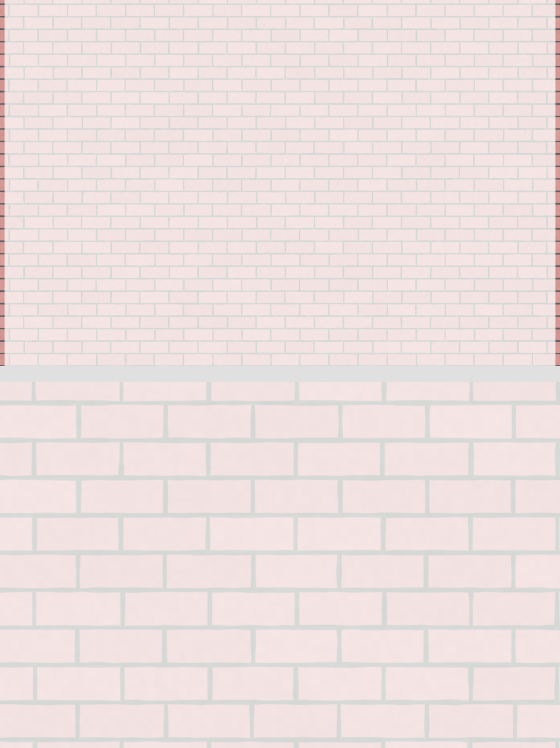
Top, the full canvas; bottom, a detail of the centre.
Reproduce this texture procedurally as a Shadertoy shader.

```glsl
const vec2 BRICK_COUNT = vec2(19.27, 29.34);  // repeats across and down
const float BOND_PHASE = 0.32;                // first joint, in brick lengths
const float JOINT_HALF_WIDTH = 0.0021;        // in canvas heights
const float JOINT_SOFTNESS = 0.0008;
const float EDGE_WOBBLE = 0.0011;
const float WOBBLE_SCALE = 65.0;
const float JOINT_JITTER = 0.025;             // in brick lengths
const float BRICK_VARIATION = 0.012;
const float GRAIN_AMOUNT = 0.010;
const float GRAIN_SCALE = 170.0;
const float BORDER_WIDTH = 0.0082;            // in canvas widths

const vec3 PALE_BRICK = vec3(0.953, 0.892, 0.890);
const vec3 PALE_JOINT = vec3(0.842, 0.850, 0.840);
const vec3 BARE_BRICK = vec3(0.835, 0.600, 0.585);
const vec3 BARE_JOINT = vec3(0.360, 0.380, 0.400);

float hash(vec2 p) {
    vec3 q = fract(vec3(p.xyx) * 0.1031);
    q += dot(q, q.yzx + 33.33);
    return fract((q.x + q.y) * q.z);
}

float noise(vec2 p) {
    vec2 cell = floor(p);
    vec2 f = fract(p);
    f = f * f * (3.0 - 2.0 * f);
    float low = mix(hash(cell), hash(cell + vec2(1.0, 0.0)), f.x);
    float high = mix(hash(cell + vec2(0.0, 1.0)), hash(cell + 1.0), f.x);
    return mix(low, high, f.y);
}

// Small shift of the joint at the left end of a brick
float jointShift(vec2 id) {
    return (hash(id + 71.0) - 0.5) * JOINT_JITTER;
}

void mainImage(out vec4 fragColor, in vec2 fragCoord) {
    vec2 uv = fragCoord / iResolution.xy;
    float aspect = iResolution.x / iResolution.y;
    vec2 p = uv * vec2(aspect, 1.0);
    float pixel = 1.0 / iResolution.y;

    // Running bond: alternate rows shift by half a brick
    vec2 brickSize = vec2(aspect, 1.0) / BRICK_COUNT;
    vec2 grid = uv * BRICK_COUNT;
    grid.x += 0.5 * mod(floor(grid.y), 2.0) - BOND_PHASE;
    vec2 id = floor(grid) + 40.0;
    vec2 local = fract(grid);

    // Distance to the nearest joint, with uneven edges
    float left = abs(local.x - jointShift(id));
    float right = abs(1.0 - local.x + jointShift(id + vec2(1.0, 0.0)));
    float across = min(left, right) * brickSize.x;
    float down = min(local.y, 1.0 - local.y) * brickSize.y;
    float wobble = (noise(p * WOBBLE_SCALE) - 0.5) * EDGE_WOBBLE;
    float jointDistance = min(across, down) + wobble - JOINT_HALF_WIDTH;
    float soft = max(JOINT_SOFTNESS, 0.6 * pixel);
    float joint = 1.0 - smoothstep(-soft, soft, jointDistance);

    // Faint tone changes between bricks and fine grain
    float tone = (hash(id) - 0.5) * BRICK_VARIATION;
    tone += (noise(p * GRAIN_SCALE) - 0.5) * GRAIN_AMOUNT;

    // Pale wash over the wall, with bare strips at both sides
    vec3 pale = mix(PALE_BRICK + tone, PALE_JOINT + tone, joint);
    vec3 bare = mix(BARE_BRICK + 3.0 * tone, BARE_JOINT, joint);
    float sideDistance = (min(uv.x, 1.0 - uv.x) - BORDER_WIDTH) * aspect;
    float wash = smoothstep(-0.6 * pixel, 0.6 * pixel, sideDistance);

    fragColor = vec4(mix(bare, pale, wash), 1.0);
}
```
